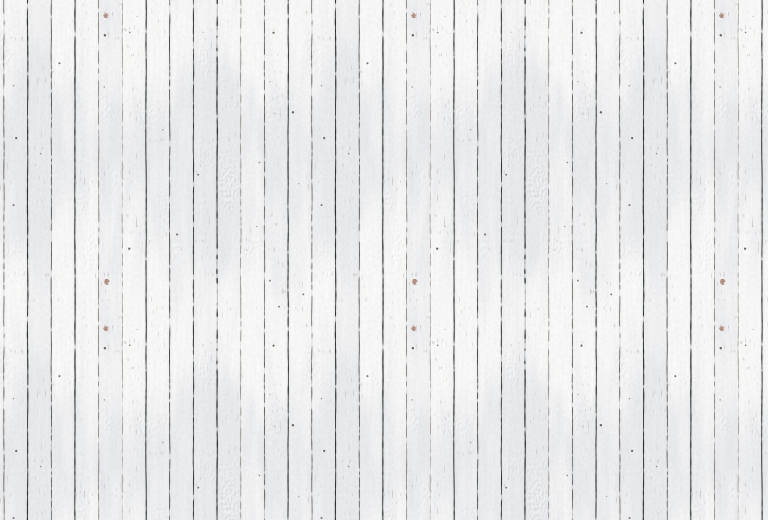
Reproduce this texture procedurally as a Shadertoy shader.

```glsl
// White-painted vertical planks: a seamless panel of 13 boards, tiled about 2.5 x 1.65.
// Each seam has its own openness and is broken by paint; periodic gradient noise adds
// grain, hairline cracks and flaking, and hashed cells scatter nail holes.

const float BOARDS = 13.0;
const float SEAM_OPENNESS[13] = float[13](
    1.0, 0.35, 0.15, 0.85, 0.55, 0.65, 1.0, 0.3, 0.45, 0.8, 0.45, 0.85, 0.5);

vec2 hash2(vec2 cell) {
    vec3 h = fract(cell.xyx * vec3(0.1031, 0.1030, 0.0973));
    h += dot(h, h.yzx + 33.33);
    return fract((h.xx + h.yz) * h.zy);
}

float cornerSlope(vec2 cell, vec2 period, vec2 offset) {
    float angle = 6.2832 * hash2(mod(cell, period) + period).x;
    return dot(vec2(cos(angle), sin(angle)), offset);
}

// Gradient noise over a unit tile, repeating seamlessly; about -0.7 to 0.7
float noise(vec2 tile, vec2 period) {
    vec2 p = tile * period, i = floor(p), f = p - i;
    vec2 s = f * f * f * (f * (f * 6.0 - 15.0) + 10.0);
    vec2 e = vec2(1.0, 0.0);
    return mix(
        mix(cornerSlope(i, period, f), cornerSlope(i + e, period, f - e), s.x),
        mix(cornerSlope(i + e.yx, period, f - e.yx), cornerSlope(i + 1.0, period, f - 1.0), s.x),
        s.y);
}

// Share of a pixel covered by a line of the given half width
float lineCoverage(float d, float halfWidth, float pixel) {
    float overlap = min(d + 0.5 * pixel, halfWidth) - max(d - 0.5 * pixel, -halfWidth);
    return max(overlap, 0.0) / pixel;
}

float disc(vec2 offset, float radius, float pixel) {
    return clamp((radius - length(offset)) / pixel + 0.5, 0.0, 1.0);
}

void mainImage(out vec4 fragColor, in vec2 fragCoord) {
    // Panel coordinates, running down from the top edge
    vec2 panel = vec2(fragCoord.x, iResolution.y - fragCoord.y) / iResolution.x * 2.494;
    vec2 tile = fract((panel - vec2(0.2435, 0.0)) / vec2(1.0, 1.016));
    vec2 q = tile * BOARDS;
    float pixel = BOARDS * 2.494 / iResolution.x;
    float board = floor(q.x);

    // Paint: cool in the panel's middle, whiter towards its ends, differing by board
    float boardTone = hash2(vec2(board, 7.0)).x;
    float cool = 0.42 - 0.28 * cos(6.2832 * tile.y) + 0.5 * (boardTone - 0.5);
    cool += 0.45 * noise(tile, vec2(5.0, 3.0)) + 0.35 * noise(tile, vec2(26.0, 5.0));
    vec3 color = mix(vec3(0.966, 0.966, 0.964), vec3(0.906, 0.910, 0.920), smoothstep(0.05, 0.85, cool));

    // Long grain and fine brush mottling
    color += 0.016 * noise(tile, vec2(104.0, 8.0)) + 0.022 * noise(tile, vec2(110.0, 90.0));

    // Hairline cracks, gathered in worn patches
    float worn = smoothstep(-0.1, 0.4, noise(tile, vec2(13.0, 6.0)));
    float crack = smoothstep(0.32, 0.55, noise(tile, vec2(143.0, 37.0)));
    color = mix(color, vec3(0.70, 0.69, 0.68), 0.5 * crack * worn);

    // Fine flaked paint, lit from the upper left, heaviest on one board
    vec2 light = vec2(0.0025);
    float relief = noise(tile, vec2(117.0, 83.0)) - noise(tile + light, vec2(117.0, 83.0));
    float flaky = 0.6 * smoothstep(0.2, 0.5, noise(tile, vec2(11.0, 7.0)));
    flaky += smoothstep(1.0, 0.3, length((q - vec2(6.5, 7.8)) / vec2(0.7, 1.6)));
    color += 0.13 * min(flaky, 1.0) * clamp(relief, -0.6, 0.15);

    // Sparse nail holes
    vec2 cell = floor(q);
    vec2 rnd = hash2(cell + 41.0);
    vec2 center = 0.2 + 0.6 * hash2(cell + 83.0);
    float hole = disc(q - cell - center, 0.02 + 0.03 * rnd.y, pixel);
    color = mix(color, vec3(0.42, 0.39, 0.37), hole * step(0.85, rnd.x) * (0.4 + 0.6 * rnd.y));

    // Two rusty knots showing through one board
    for (int k = 0; k < 2; k++) {
        float fk = float(k);
        vec2 offset = q - vec2(1.34 - 0.04 * fk, mod(11.7 + 1.95 * fk, BOARDS));
        offset += 0.06 * noise(tile, vec2(130.0));
        float knot = disc(offset * vec2(1.0, 0.8), 0.10 - 0.015 * fk, pixel);
        color = mix(color, vec3(0.64, 0.47, 0.41), 0.8 * knot);
    }

    // Seams: nearly straight, with uneven width; paint bridges the tighter ones
    float seam = mod(round(q.x), BOARDS);
    float openness = SEAM_OPENNESS[int(seam)];
    vec2 along = vec2((seam + 0.5) / BOARDS, tile.y);
    float d = q.x - round(q.x) + 0.02 * noise(along, vec2(13.0, 11.0));
    float ragged = noise(along, vec2(39.0, 61.0)) + 0.6 * noise(along, vec2(26.0, 23.0));
    float bridged = 0.65 * (1.0 - openness);
    if (seam == 6.0) bridged += 0.75 * smoothstep(0.25, 0.32, abs(tile.y - 0.49));
    float open = smoothstep(-0.2, 0.25, ragged + 0.65 - bridged);
    float halfWidth = (0.010 + 0.012 * openness) * (1.0 + 0.5 * ragged);
    float gap = lineCoverage(d, halfWidth, pixel) * mix(0.3, 1.0, open);
    float bevel = smoothstep(0.12, 0.03, abs(d)) * openness;
    color = mix(color, vec3(0.80, 0.80, 0.79), 0.25 * bevel * open);
    vec3 gapColor = mix(vec3(0.55, 0.52, 0.49), vec3(0.18, 0.20, 0.20), smoothstep(0.2, 0.7, openness));
    color = mix(color, gapColor, gap);

    fragColor = vec4(clamp(color, 0.0, 1.0), 1.0);
}
```
